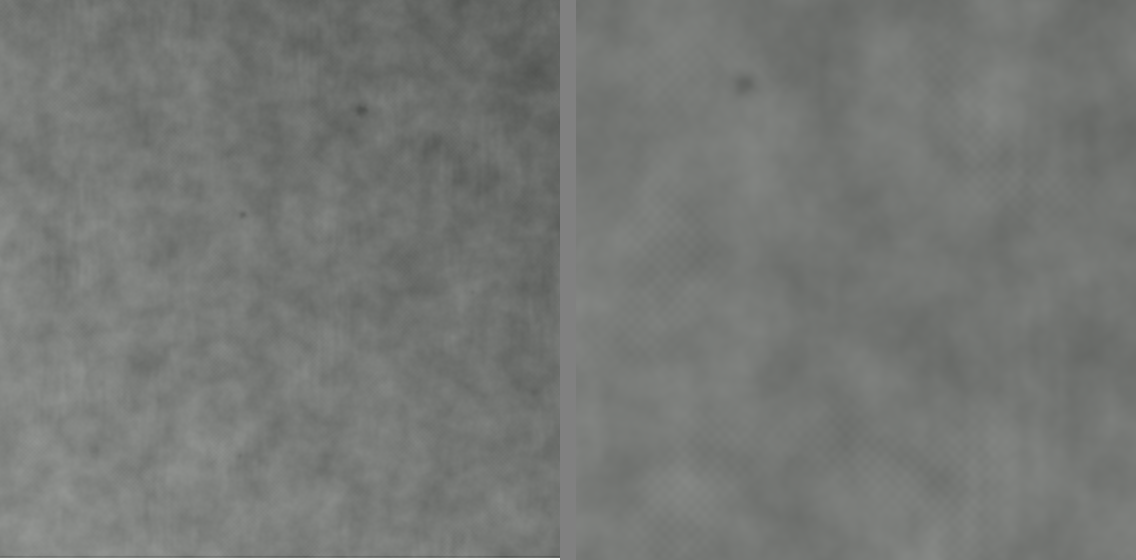
Left, the full canvas; right, a detail of the centre.
A Shadertoy shader for this texture:

```glsl
// A smooth grey plaster-like wall: a soft light falloff from lower left to upper right,
// cloudy mottling from layered gradient noise, faint upright streaks, a fine weave,
// a few blurred dark specks and a thin pale strip along the bottom edge.

const vec3  WALL_GREY       = vec3(0.459, 0.468, 0.457);
const vec3  STRIP_PALE      = vec3(0.95, 0.96, 0.95);
const vec2  LIGHT_SLOPE     = vec2(-0.083, -0.080); // brightness change across the canvas
const float CLOUD_SCALE     = 8.0;
const float CLOUD_CONTRAST  = 0.042;
const float MOTTLE_SCALE    = 21.0;
const float MOTTLE_CONTRAST = 0.050;
const vec2  STREAK_SCALE    = vec2(95.0, 16.0);
const float STREAK_CONTRAST = 0.026;
const vec2  BAND_SCALE      = vec2(15.0, 1.3);
const float BAND_CONTRAST   = 0.020;
const float WEAVE_SCALE     = 125.0;
const float WEAVE_CONTRAST  = 0.0065;
const int   SPECK_COUNT     = 7;
const float SPECK_DEPTH     = 0.12;
const float STRIP_HEIGHT    = 0.0040;
const float SEAM_OFFSET     = 0.0012;
const float SEAM_WIDTH      = 0.0016;
const float SEAM_DEPTH      = 0.13;
const float TAU             = 6.2831853;

// Integer hash giving two values from 0 to 1
vec2 hash2(vec2 cell) {
    uvec2 q = uvec2(ivec2(cell) + 4096);
    uint h = q.x * 1597334673u ^ q.y * 3812015801u;
    h = (h ^ (h >> 15)) * 2246822519u;
    h = (h ^ (h >> 13)) * 3266489917u;
    h ^= h >> 16;
    return vec2(h & 65535u, h >> 16) / 65535.0;
}

float cornerSlope(vec2 cell, vec2 offset) {
    float angle = TAU * hash2(cell).x;
    return dot(vec2(cos(angle), sin(angle)), offset);
}

// Gradient noise, roughly -0.7 to 0.7
float gradientNoise(vec2 p) {
    vec2 i = floor(p), f = p - i;
    vec2 u = f * f * f * (f * (f * 6.0 - 15.0) + 10.0);
    float low  = mix(cornerSlope(i, f),
                     cornerSlope(i + vec2(1, 0), f - vec2(1, 0)), u.x);
    float high = mix(cornerSlope(i + vec2(0, 1), f - vec2(0, 1)),
                     cornerSlope(i + vec2(1, 1), f - vec2(1, 1)), u.x);
    return mix(low, high, u.y);
}

float fbm(vec2 p) {
    float sum = 0.0, amplitude = 1.0;
    for (int i = 0; i < 4; i++) {
        sum += amplitude * gradientNoise(p);
        p = mat2(0.8, 0.6, -0.6, 0.8) * p * 2.03 + 17.3;
        amplitude *= 0.55;
    }
    return sum;
}

// Soft dark blemishes; most are small and faint
float specks(vec2 uv) {
    float shade = 0.0;
    for (int i = 0; i < SPECK_COUNT; i++) {
        vec2 center = hash2(vec2(i, 71));
        vec2 traits = hash2(vec2(i, 137));
        float radius = mix(0.004, 0.013, traits.x * traits.x);
        float strength = mix(0.25, 1.0, traits.y * traits.y);
        vec2 d = (uv - center) * vec2(1.0, mix(0.8, 1.3, traits.y));
        d += 0.3 * radius * gradientNoise(uv * 130.0);
        shade += strength * exp(-dot(d, d) / (radius * radius));
    }
    return shade;
}

void mainImage(out vec4 fragColor, in vec2 fragCoord) {
    vec2 uv = fragCoord / iResolution.y;
    float pixel = 1.0 / iResolution.y;

    // Light falloff and cloudy mottling
    float tone = dot(uv - 0.5, LIGHT_SLOPE);
    tone += CLOUD_CONTRAST * fbm(uv * CLOUD_SCALE + 3.7);
    tone += MOTTLE_CONTRAST * fbm(uv * MOTTLE_SCALE + 41.2);

    // Upright streaks, showing only in patches, and broad faint bands
    float patches = smoothstep(-0.2, 0.4, gradientNoise(uv * 7.0 + 90.5));
    tone += STREAK_CONTRAST * patches * gradientNoise(uv * STREAK_SCALE + 11.6);
    tone += BAND_CONTRAST * gradientNoise(uv * BAND_SCALE + 63.4);

    // Fine diagonal weave in scattered patches
    vec2 thread = TAU * WEAVE_SCALE * uv;
    float weavePatches = smoothstep(0.0, 0.4, gradientNoise(uv * 12.0 + 27.8));
    tone += WEAVE_CONTRAST * weavePatches * sin(thread.x) * cos(thread.y);

    // Specks, and the dark seam above the pale bottom strip
    tone -= SPECK_DEPTH * specks(uv);
    float seam = (uv.y - STRIP_HEIGHT - SEAM_OFFSET) / SEAM_WIDTH;
    tone -= SEAM_DEPTH * exp(-seam * seam);

    float strip = 1.0 - smoothstep(-0.5 * pixel, 0.5 * pixel, uv.y - STRIP_HEIGHT);
    fragColor = vec4(mix(WALL_GREY + tone, STRIP_PALE, strip), 1.0);
}
```
